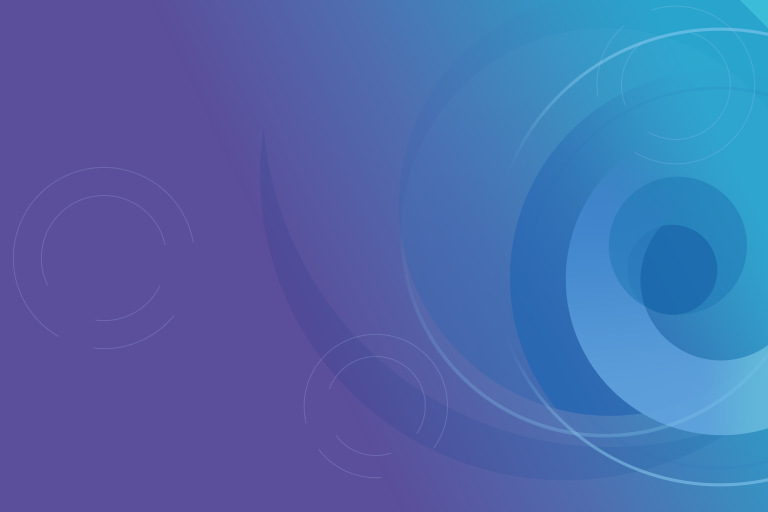
This background is drawn by a Shadertoy shader. Its source:

```glsl
// Layered translucent discs swirl over a diagonal purple-to-cyan gradient.
// Each disc tints what lies below it; fine rings and broken arcs go on top.
// Lengths are in canvas heights, with the origin at the lower left.

#define AA (1.0 / iResolution.y)
#define HAIRLINE 0.0018
#define ARC_OPACITY 0.24
#define RING_OPACITY 0.60
#define PURPLE vec3(0.355, 0.305, 0.605)
#define INDIGO vec3(0.310, 0.430, 0.690)
#define TEAL vec3(0.200, 0.590, 0.770)
#define CYAN vec3(0.160, 0.645, 0.805)
#define DEEP_BLUE vec3(0.140, 0.400, 0.700)
#define PALE_BLUE vec3(0.520, 0.780, 0.930)

// Circles are packed as (centre.x, centre.y, radius).
float disc(vec2 p, vec3 circle) {
    float d = length(p - circle.xy) - circle.z;
    return clamp(0.5 - d / AA, 0.0, 1.0);
}

float ring(vec2 p, vec3 circle, float width) {
    float d = abs(length(p - circle.xy) - circle.z);
    float coverage = clamp((0.5 * (width + AA) - d) / AA, 0.0, 1.0);
    return coverage * min(1.0, width / AA);
}

// Part of a hairline ring, given its middle angle and half span in degrees.
float arc(vec2 p, vec3 circle, float middle, float halfSpan) {
    vec2 q = p - circle.xy;
    float a = radians(middle);
    float facing = dot(normalize(q + 1e-5), vec2(cos(a), sin(a)));
    float edge = cos(radians(halfSpan));
    return ring(p, circle, HAIRLINE) * smoothstep(edge - 0.01, edge + 0.01, facing);
}

// Two concentric broken rings sharing one rotation.
float brokenRings(vec2 p, vec3 outer, float turn) {
    vec3 inner = vec3(outer.xy, outer.z * 0.69);
    float lines = arc(p, outer, turn, 115.0) + arc(p, outer, turn + 167.0, 28.5);
    lines += arc(p, inner, turn - 16.0, 97.0) + arc(p, inner, turn + 173.0, 36.0);
    return min(lines, 1.0);
}

vec3 background(float t) {
    vec3 color = mix(PURPLE, INDIGO, clamp(t / 0.39, 0.0, 1.0));
    color = mix(color, TEAL, clamp((t - 0.39) / 0.40, 0.0, 1.0));
    return mix(color, CYAN, clamp((t - 0.79) / 0.20, 0.0, 1.0));
}

void mainImage(out vec4 fragColor, in vec2 fragCoord) {
    vec2 p = fragCoord / iResolution.y;
    float t = p.x + 0.49 * p.y - 0.783;
    vec3 color = background(t);

    // Bright upper right corner
    float corner = clamp((p.x + p.y - 2.445) / AA + 0.5, 0.0, 1.0);
    color = mix(color, vec3(0.25, 0.76, 0.86), 0.8 * corner);

    // Dark outer crescent
    float outerDisc = disc(p, vec3(1.104, 0.658, 0.596));
    float outerCut = disc(p, vec3(1.191, 0.805, 0.678));
    color *= mix(vec3(1.0), vec3(0.88, 0.95, 0.98), outerDisc * (1.0 - outerCut));

    // Pale rim under the middle disc
    vec3 rim = vec3(1.182, 0.547, 0.398);
    color = mix(color, PALE_BLUE, 0.06 * disc(p, rim));

    // Middle disc, strongest at its lower left
    float middleDisc = disc(p, vec3(1.191, 0.600, 0.412));
    float middleFade = mix(0.5, 0.15, smoothstep(0.2, 1.0, p.y));
    middleFade *= 1.0 - smoothstep(0.3, 1.0, t);
    color = mix(color, vec3(0.20, 0.39, 0.68), middleDisc * middleFade);

    // Blue disc, mostly seen where it overlaps the middle one
    vec3 blue = vec3(1.402, 0.457, 0.406);
    float blueFade = 0.75 * (1.0 - smoothstep(0.35, 1.0, t)) + 0.03;
    color = mix(color, DEEP_BLUE, disc(p, blue) * blueFade * mix(0.12, 1.0, middleDisc));
    color = mix(color, DEEP_BLUE, 0.10 * ring(p, vec3(blue.xy, 0.371), 0.006));

    // Light crescent, fading to the upper right
    vec3 light = vec3(1.410, 0.455, 0.305);
    float core = disc(p, vec3(1.408, 0.453, 0.157));
    float lightFade = smoothstep(-0.14, 0.08, dot(p - light.xy, vec2(-0.6, -0.8)));
    vec3 lightColor = mix(vec3(0.38, 0.64, 0.87), vec3(0.26, 0.53, 0.81), smoothstep(0.2, 0.6, p.y));
    lightColor = mix(lightColor, vec3(0.40, 0.73, 0.86), smoothstep(1.35, 1.5, p.x));
    color = mix(color, lightColor, 0.9 * disc(p, light) * (1.0 - core) * lightFade);

    // Small discs at the centre of the swirl
    color = mix(color, vec3(0.12, 0.47, 0.71), 0.55 * disc(p, vec3(1.324, 0.520, 0.135)));
    float eye = disc(p, vec3(1.313, 0.473, 0.088));
    color = mix(color, vec3(0.10, 0.40, 0.67), eye * mix(0.2, 0.75, core));

    // Broad rings, brightest at their top or bottom
    vec3 halo = vec3(1.406, 0.498, 0.445);
    float haloFade = smoothstep(0.3, 1.0, abs(p.y - halo.y) / halo.z);
    color = mix(color, PALE_BLUE, RING_OPACITY * haloFade * ring(p, halo, 0.006));
    float rimFade = smoothstep(0.05, -0.4, p.y - rim.y);
    color = mix(color, PALE_BLUE, 0.3 * rimFade * ring(p, rim, 0.007));

    // Broken hairline rings
    float lines = brokenRings(p, vec3(0.203, 0.496, 0.177), 125.0);
    lines += brokenRings(p, vec3(0.734, 0.207, 0.140), 79.0);
    lines += brokenRings(p, vec3(1.320, 0.834, 0.154), -7.0);
    color = mix(color, vec3(0.70, 0.80, 0.95), ARC_OPACITY * min(lines, 1.0));

    fragColor = vec4(color, 1.0);
}
```
